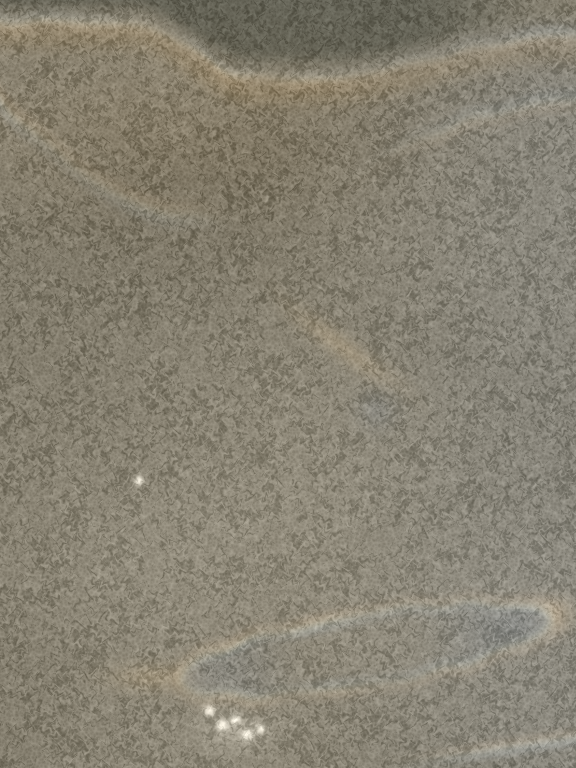
Write a Shadertoy shader that draws this texture.

```glsl
// Speckled grey-brown stone seen under a wavy clear film.
// Sparse clumped flecks and cellular grain form the stone; soft bent light
// lines, split slightly into colours, and a few glints form the film.

const vec3 STONE = vec3(0.574, 0.550, 0.488);
const vec3 FLECK = vec3(0.135, 0.132, 0.132);
const vec3 SHADE = vec3(0.72, 0.745, 0.74);
const vec3 WARM = vec3(0.030, 0.008, -0.020);
const vec3 COOL = vec3(-0.015, 0.000, 0.026);

vec2 hash2(vec2 p) {
    vec3 q = fract(p.xyx * vec3(0.1031, 0.1030, 0.0973));
    q += dot(q, q.yzx + 33.33);
    return fract((q.xx + q.yz) * q.zy);
}

mat2 rotate(float a) {
    return mat2(cos(a), sin(a), -sin(a), cos(a));
}

// Distance to the nearest scattered cell point
float cellular(vec2 p) {
    vec2 id = floor(p), f = fract(p);
    float d = 2.0;
    for (int y = -1; y <= 1; y++)
    for (int x = -1; x <= 1; x++) {
        vec2 o = vec2(x, y);
        d = min(d, length(o + hash2(id + o) - f));
    }
    return d;
}

// Distance to the nearest short stroke; strokes vary in length, turn and weight
float strokes(vec2 p, float halfLength) {
    vec2 id = floor(p), f = fract(p);
    float d = 2.0;
    for (int y = -1; y <= 1; y++)
    for (int x = -1; x <= 1; x++) {
        vec2 o = vec2(x, y);
        vec2 h = hash2(id + o + 71.0);
        vec2 k = hash2(id + o + 19.0);
        vec2 q = rotate(6.2832 * k.x) * (f - o - h);
        float reach = halfLength * k.y;
        q.x -= clamp(q.x, -reach, reach);
        d = min(d, length(q) + 0.26 * (1.0 - k.y));
    }
    return d;
}

// Soft bright line whose channels are displaced across its width
vec3 lightLine(float d, float width, float split) {
    vec3 s = (d + vec3(-1.0, 0.0, 1.0) * split * width) / width;
    return exp(-s * s);
}

float glow(vec2 p, vec2 centre, vec2 radius) {
    vec2 q = (p - centre) / radius;
    return exp(-dot(q, q));
}

float ellipseDistance(vec2 p, vec2 radius) {
    float k = length(p / radius);
    return k * (k - 1.0) / max(length(p / (radius * radius)), 0.001);
}

vec3 stone(vec2 p) {
    vec2 w = p + 0.0022 * sin(p.yx * vec2(410.0, 530.0) + 3.0 * sin(p * 170.0));
    float patches = cellular(w * 20.0) - 0.46;
    float clump = patches + 0.9 * (cellular(w * 47.0 + 9.0) - 0.46);
    float coarse = strokes(w * 80.0, 0.55) + 0.26 * clump;
    float fine = strokes(rotate(0.6) * w * 135.0 + 40.0, 0.55) + 0.32 * clump;
    float dark = 0.85 * (1.0 - smoothstep(0.02, 0.33, coarse));
    dark = max(dark, 0.80 * (1.0 - smoothstep(0.02, 0.36, fine)));
    float grain = cellular(rotate(0.3) * p * 230.0 + 12.0) - 0.46;
    float mottle = cellular(rotate(0.9) * w * 105.0 + 5.0) - 0.46;
    return STONE - FLECK * dark + 0.10 * grain + 0.07 * mottle - 0.035 * clump;
}

// Broad patches of shadow and tint
vec3 tone(vec2 p, float aboveFold) {
    vec3 c = vec3(0.0);
    c -= 0.050 * glow(p, vec2(0.08, 0.68), vec2(0.26, 0.22));
    c -= 0.035 * glow(p, vec2(0.35, 0.80), vec2(0.20, 0.12));
    c -= 0.040 * glow(p, vec2(0.0, 0.10), vec2(0.12, 0.20));
    c += 0.025 * glow(p, vec2(0.42, 0.25), vec2(0.40, 0.16));
    c += WARM * 0.6 * glow(p, vec2(0.22, 0.84), vec2(0.30, 0.12));
    c += COOL * 0.8 * smoothstep(0.35, 0.75, p.x) * (1.0 - aboveFold);
    return c + 0.008 * sin(p.x * 9.0 + 2.0 * sin(p.y * 11.0));
}

// Folds and the long closed loop of refracted light
vec3 film(vec2 p, float fold) {
    float wobble = 0.003 * sin(p.x * 48.0 + 2.0 * sin(p.x * 21.0));
    float patchy = 0.8 + 0.25 * sin(p.x * 31.0 + 2.0 * sin(p.x * 13.0 + p.y * 9.0));
    vec3 c = 0.085 * patchy * lightLine(fold + 0.004 + wobble, 0.010, -0.15);
    c += WARM * 0.9 * glow(vec2(fold), vec2(-0.022), vec2(0.028));

    float u = max(1.0 - p.x / 0.286, 0.0);
    float left = p.y - 0.716 - 0.154 * u * u + wobble;
    c += 0.075 * patchy * lightLine(left, 0.014, 0.2) * (1.0 - smoothstep(0.18, 0.32, p.x));

    float v = (0.75 - p.x) / 0.307;
    float right = p.y - 0.866 + 0.11 * v * v + wobble;
    c += 0.065 * patchy * lightLine(right, 0.012, -0.18) * smoothstep(0.42, 0.62, p.x);

    float middle = (p.y - 0.62 + 0.8 * (p.x - 0.36)) * 0.78 + 2.0 * wobble;
    c += (WARM + 0.05) * exp(-pow(middle / 0.015, 2.0)) * glow(p, vec2(0.45, 0.55), vec2(0.085));
    c += COOL * 0.8 * glow(p, vec2(0.49, 0.465), vec2(0.025));

    float corner = p.y - 0.004 - 0.15 * (p.x - 0.508);
    c += 0.10 * lightLine(corner, 0.009, 0.15) * smoothstep(0.48, 0.66, p.x);

    vec2 q = rotate(-0.165) * (p - vec2(0.475, 0.154));
    float loop = ellipseDistance(q, vec2(0.243, 0.046)) + wobble;
    float upper = 0.72 + 0.28 * smoothstep(-0.03, 0.03, q.y);
    c += 0.105 * patchy * upper * lightLine(loop, 0.010, 0.2);
    float ends = smoothstep(0.06, 0.2, abs(q.x));
    c += COOL * ends * (1.0 - smoothstep(-0.025, 0.0, loop));
    c += (WARM + 0.05) * glow(p, vec2(0.20, 0.118), vec2(0.055, 0.018));
    return c + (WARM + 0.04) * glow(p, vec2(0.73, 0.20), vec2(0.025, 0.022));
}

float glints(vec2 p) {
    float g = 0.4 * glow(p, vec2(0.181, 0.374), vec2(0.006));
    g += 0.10 * glow(p, vec2(0.307, 0.05), vec2(0.050, 0.030));
    for (int i = 0; i < 5; i++) {
        float n = float(i);
        vec2 spot = vec2(0.273 + 0.0165 * n, 0.068 - 0.006 * n + 0.007 * cos(3.1 * n));
        g += 0.36 * glow(p, spot, vec2(0.007 + 0.002 * sin(n * 3.0)));
    }
    return g;
}

void mainImage(out vec4 fragColor, in vec2 fragCoord) {
    vec2 p = fragCoord / iResolution.xy * vec2(0.75, 1.0);
    float foldLine = 0.975 - 0.072 * smoothstep(0.17, 0.33, p.x)
                   + 0.052 * smoothstep(0.42, 0.72, p.x);
    float fold = p.y - foldLine;
    float above = smoothstep(-0.004, 0.035, fold);

    vec3 colour = stone(p) + tone(p, above);
    colour *= mix(vec3(1.0), SHADE, above * (1.0 - 0.85 * smoothstep(0.52, 0.74, p.x)));
    colour += film(p, fold) + glints(p);
    fragColor = vec4(clamp(colour, 0.0, 1.0), 1.0);
}
```
